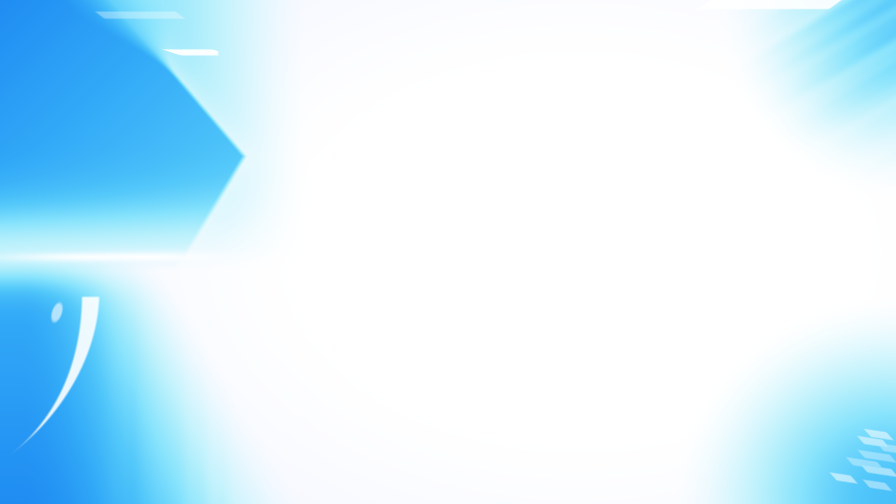
Give the GLSL for this background, as a WebGL 1 fragment shader.

```glsl
precision highp float;
// Bright abstract backdrop: a white centre with glowing blue corners, a
// horizontal light beam, a crescent and slanted glass shards. A scalar "depth"
// is built from soft regions, then coloured through a white-to-blue ramp.

uniform vec2 u_resolution;

const float ASPECT = 16.0 / 9.0;
const float SOFT = 0.003;               // edge smoothing, in canvas heights
const float BEAM_Y = 0.49;
const vec2 FACET_TIP = vec2(0.485, 0.69);
const vec2 GLOW_CENTRE = vec2(1.15, 0.5);
const vec2 ARC_CENTRE = vec2(-0.227, 0.421);
const float ARC_RADIUS = 0.407;
const int SHARD_COUNT = 8;

const vec3 WHITE = vec3(1.0);
const vec3 LAVENDER = vec3(0.96, 0.97, 1.0);
const vec3 PALE = vec3(0.76, 0.95, 0.99);
const vec3 CYAN = vec3(0.53, 0.89, 0.99);
const vec3 SKY = vec3(0.32, 0.78, 0.98);
const vec3 AZURE = vec3(0.20, 0.67, 0.97);
const vec3 BLUE = vec3(0.12, 0.55, 0.95);

float hash(float n) {
  return fract(sin(n * 127.1) * 43758.5453);
}

float noise(float x) {
  float f = fract(x);
  return mix(hash(floor(x)), hash(floor(x) + 1.0), f * f * (3.0 - 2.0 * f));
}

// 1 below the edge, 0 above it
float below(float edge, float width, float v) {
  return 1.0 - smoothstep(edge - width, edge + width, v);
}

float cornerGlow(vec2 p, vec2 corner, vec2 radii) {
  return 1.0 - smoothstep(0.0, 1.0, length((p - corner) / radii));
}

// Parallelogram whose sides lean by "slant" per unit of height
float shard(vec2 p, vec2 centre, vec2 halfSize, float slant) {
  vec2 q = p - centre;
  q.x -= slant * q.y;
  q = abs(q) - halfSize;
  return below(0.0, SOFT, q.x) * below(0.0, SOFT * 0.7, q.y);
}

// Blue facet, upper left, with a pointed right-hand side and a pale halo
float upperDepth(vec2 p) {
  float dy = p.y - FACET_TIP.y;
  float side = p.x - FACET_TIP.x + (dy > 0.0 ? 0.86 * dy : -0.6 * dy);
  float facet = 1.0 - 0.5 * (1.0 - p.y) - 0.5 * p.x;
  float halo = 0.36 * (1.0 - smoothstep(0.28, 0.62, p.x));
  halo *= 1.0 - 0.5 * exp(-abs(side) * 30.0);
  float softness = 0.008 + 0.1 * smoothstep(0.85, 1.0, p.y);
  return mix(halo, facet, below(0.0, softness, side));
}

// Blue lower left, fading along a leaning edge with faint vertical streaks
float lowerDepth(vec2 p) {
  float edge = 0.36 + 0.6 * (0.42 - p.y);
  float fade = 1.0 - smoothstep(0.04, edge, p.x);
  float streaks = 0.12 * (noise(p.x * 45.0) - 0.5) * smoothstep(0.18, 0.26, p.x);
  return fade * (1.0 - 0.5 * p.y + streaks);
}

vec3 ramp(float depth, vec3 base) {
  float t = clamp(depth, 0.0, 1.0) * 5.0;
  vec3 c = mix(base, PALE, clamp(t, 0.0, 1.0));
  c = mix(c, CYAN, clamp(t - 1.0, 0.0, 1.0));
  c = mix(c, SKY, clamp(t - 2.0, 0.0, 1.0));
  c = mix(c, AZURE, clamp(t - 3.0, 0.0, 1.0));
  return mix(c, BLUE, clamp(t - 4.0, 0.0, 1.0));
}

void main() {
  vec2 p = gl_FragCoord.xy / u_resolution * vec2(ASPECT, 1.0);

  // Left side, lightened around the beam
  float depth = mix(lowerDepth(p), upperDepth(p), smoothstep(0.46, 0.52, p.y));
  float beamDist = p.y - BEAM_Y;
  float beamWidth = beamDist > 0.0 ? 0.1 : 0.06;
  depth *= 1.0 - 0.75 * exp(-pow(abs(beamDist) / beamWidth, 2.0));

  // Right corners, the upper one crossed by diagonal streaks
  float topRight = cornerGlow(p, vec2(ASPECT, 1.0), vec2(0.36, 0.4));
  depth += topRight * (0.48 + 0.25 * (noise((p.y - 0.6 * p.x) * 45.0) - 0.5));
  depth += 0.65 * cornerGlow(p, vec2(ASPECT, 0.0), vec2(0.45, 0.42));

  float rim = smoothstep(0.4, 0.9, length((p - GLOW_CENTRE) * vec2(0.8, 1.2)));
  vec3 color = ramp(depth, mix(WHITE, LAVENDER, rim));

  // Beam core
  float core = exp(-pow(beamDist / 0.009, 2.0));
  core *= smoothstep(-0.1, 0.18, p.x) * (1.0 - smoothstep(0.3, 0.5, p.x));
  float light = 0.9 * core;

  // Tapered crescent and its small companion
  float taper = 0.017 * smoothstep(0.08, 0.42, p.y);
  float arc = below(taper, SOFT, abs(length(p - ARC_CENTRE) - ARC_RADIUS));
  arc *= step(0.0, p.x) * smoothstep(0.09, 0.16, p.y) * below(0.411, SOFT, p.y);
  vec2 spot = p - vec2(0.113, 0.38);
  spot.x -= 0.25 * spot.y;
  light = max(light, 0.9 * arc);
  light = max(light, 0.6 * below(1.0, 0.25, length(spot / vec2(0.01, 0.019))));

  // Glass shards along the top
  light = max(light, 0.95 * shard(p, vec2(0.39, 0.896), vec2(0.05, 0.006), -3.0) * below(0.433, SOFT, p.x));
  light = max(light, 0.35 * shard(p, vec2(0.278, 0.97), vec2(0.08, 0.007), -1.3));
  light = max(light, 0.9 * shard(p, vec2(1.53, 0.993), vec2(0.13, 0.011), 1.4));

  // Scattered shards, lower right
  for (int i = 0; i < SHARD_COUNT; i++) {
    float n = float(i);
    vec2 centre = vec2(1.67 + 0.11 * hash(n + 1.3), 0.03 + 0.115 * (n + 0.5) / float(SHARD_COUNT));
    float size = 0.02 + 0.015 * hash(n + 7.7);
    vec2 q = p + vec2(0.0, 0.15 * (p.x - centre.x));
    light = max(light, (0.3 + 0.3 * hash(n + 4.1)) * shard(q, centre, vec2(size, 0.007), -1.0));
  }

  gl_FragColor = vec4(mix(color, WHITE, light), 1.0);
}
```
